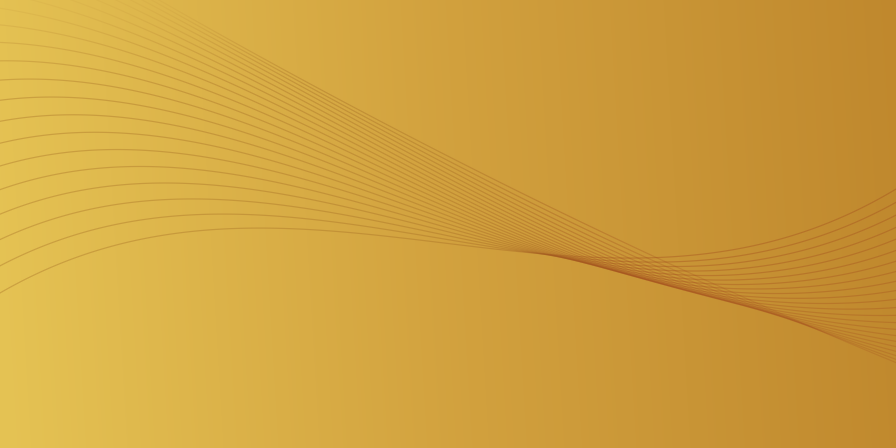
This background is drawn by a Shadertoy shader. Its source:

```glsl
// A golden backdrop crossed by a twisting ribbon of fine brown lines.
// Each line blends a lower and an upper border curve, with a sag that
// changes sign along the width, so the lines fan out, fold and reopen.

#define LINE_COUNT 22
#define HALF_WIDTH 0.0014
#define LINE_OPACITY 0.36
#define GRADIENT_TILT 0.03
#define GOLD_LIGHT vec3(0.895, 0.760, 0.325)
#define GOLD_MID vec3(0.822, 0.632, 0.243)
#define GOLD_DARK vec3(0.752, 0.535, 0.178)
#define INK_BROWN vec3(0.63, 0.41, 0.13)
#define INK_RUST vec3(0.62, 0.27, 0.10)

// Height of ribbon line t (0 to 1) at x, which runs from 0 to 2
float ribbonHeight(float x, float t) {
    float lower = 0.346 + x * (0.580 + x * (-0.707 + x * 0.2375));
    float upper = 1.209 + x * (-0.606 + x * 0.0484);
    float sag = mix(0.43, -0.247, smoothstep(0.0, 1.65, x));
    return mix(lower, upper, t) + sag * t * (1.0 - t);
}

// Share of a pixel covered by a stroke at distance d from its centre
float strokeCoverage(float d, float pixel) {
    float top = min(d + 0.5 * pixel, HALF_WIDTH);
    float bottom = max(d - 0.5 * pixel, -HALF_WIDTH);
    return max(top - bottom, 0.0) / pixel;
}

vec3 goldGradient(vec2 uv) {
    float s = clamp(uv.x + GRADIENT_TILT * (uv.y - 0.5), 0.0, 1.0);
    vec3 leftHalf = mix(GOLD_LIGHT, GOLD_MID, s * 2.0);
    vec3 rightHalf = mix(GOLD_MID, GOLD_DARK, s * 2.0 - 1.0);
    return mix(leftHalf, rightHalf, smoothstep(0.4, 0.6, s));
}

void mainImage(out vec4 fragColor, in vec2 fragCoord) {
    vec2 uv = fragCoord / iResolution.xy;
    vec2 p = vec2(uv.x * 2.0, uv.y);
    float pixel = 1.0 / iResolution.y;
    vec3 color = goldGradient(uv);

    // Ink reddens to the right and fades towards the top left corner
    vec3 ink = mix(INK_BROWN, INK_RUST, smoothstep(0.9, 1.5, p.x));
    float cornerFade = 1.0 - 0.85 * smoothstep(0.78, 1.02, p.y);
    float opacity = LINE_OPACITY * cornerFade;

    // Ribbon lines
    for (int i = 0; i < LINE_COUNT; i++) {
        float t = float(i) / float(LINE_COUNT - 1);
        float height = ribbonHeight(p.x, t);
        float slope = (ribbonHeight(p.x + 0.01, t) - height) / 0.01;
        float d = abs(p.y - height) / sqrt(1.0 + slope * slope);
        // Upper lines thin out once they pass through the fold
        float tailFade = 1.0 - 0.4 * t * smoothstep(1.2, 1.6, p.x);
        color = mix(color, ink, strokeCoverage(d, pixel) * opacity * tailFade);
    }

    fragColor = vec4(color, 1.0);
}
```
